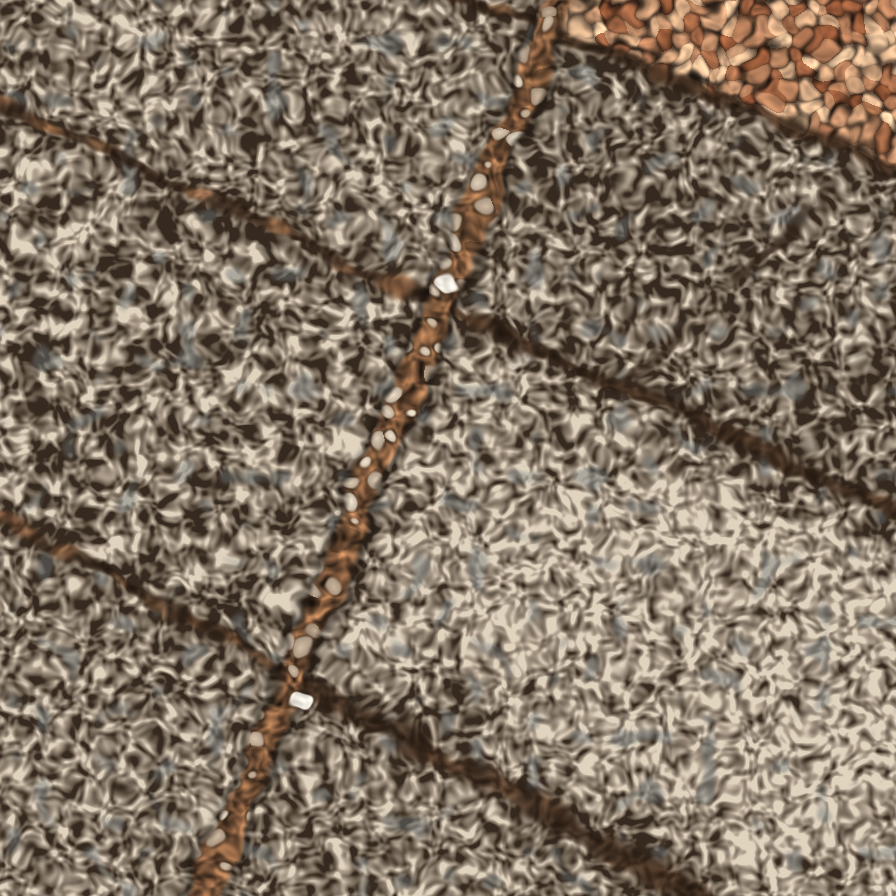
This texture is drawn by a three.js fragment shader. Its source:

```glsl
// Weathered stone paving seen at a slant: rows of speckled slabs meet at a sandy joint.
// A projective map gives each point its row and offset from that joint; gradient
// noise supplies speckle, chips and wear, and cellular noise supplies the pebbles.
#define SPINE_X 0.228      // foot of the sandy joint
#define SPINE_LEAN 0.40    // its shift in x per unit of height
#define FIRST_ROW 0.245    // height of joint 0 on the spine
#define ROW_RATE 2.0416    // rows per unit of height at joint 0
#define ROW_SHRINK 0.368   // perspective shrink of the rows
#define GRAIN_SCALE 62.0
#define GRAIN_CONTRAST 1.55
#define SAND_WIDTH 0.017
#define GAP_WIDTH 0.0055
#define SLAB_TONE 0.43
#define PALE_LIFT 0.30

varying vec2 vUv;

const vec3 SOIL = vec3(0.20, 0.14, 0.095);
const vec3 SAND = vec3(0.53, 0.37, 0.25);
const vec3 CREAM = vec3(0.88, 0.83, 0.75);

vec2 hash2(vec2 c) {
  vec3 q = fract(c.xyx * vec3(0.1031, 0.1030, 0.0973));
  q += dot(q, q.yzx + 33.33);
  return fract((q.xx + q.yz) * q.zy);
}

float corner(vec2 cell, vec2 offset) {
  float a = 6.2832 * hash2(cell).x;
  return dot(vec2(cos(a), sin(a)), offset);
}

// Gradient noise, about -0.7 to 0.7
float noise(vec2 p) {
  vec2 i = floor(p), f = p - i, e = vec2(1.0, 0.0);
  vec2 u = f * f * f * (f * (f * 6.0 - 15.0) + 10.0);
  return mix(mix(corner(i, f), corner(i + e, f - e), u.x),
             mix(corner(i + e.yx, f - e.yx), corner(i + 1.0, f - 1.0), u.x), u.y);
}

// Nearest scattered stone: distance, then two random values
vec3 stones(vec2 p) {
  vec2 i = floor(p);
  vec3 best = vec3(9.0, 0.0, 0.0);
  for (int y = -1; y <= 1; y++)
    for (int x = -1; x <= 1; x++) {
      vec2 cell = i + vec2(float(x), float(y));
      float d = length(cell + 0.15 + 0.7 * hash2(cell) - p);
      if (d < best.x) best = vec3(d, hash2(cell + 41.0));
    }
  return best;
}

// Offset from the spine and perspective row number
vec2 pavingCoords(vec2 p) {
  float d = p.x - SPINE_X - SPINE_LEAN * p.y;
  float q = (p.y + 0.485 * d) / (1.0 + 0.155 * d) - FIRST_ROW;
  return vec2(d, ROW_RATE * q / (1.0 - ROW_SHRINK * q));
}

vec3 stoneRamp(float t) {
  t = clamp(t, 0.0, 1.0) * 4.0;
  vec3 c = mix(vec3(0.21, 0.16, 0.12), vec3(0.39, 0.34, 0.28), min(t, 1.0));
  c = mix(c, vec3(0.53, 0.48, 0.42), clamp(t - 1.0, 0.0, 1.0));
  c = mix(c, vec3(0.68, 0.62, 0.55), clamp(t - 2.0, 0.0, 1.0));
  return mix(c, CREAM, clamp(t - 3.0, 0.0, 1.0));
}

void main() {
  vec2 p = vUv;
  vec2 warp = 0.012 * vec2(noise(p * 14.0), noise(p * 14.0 + 37.0));
  warp += 0.007 * vec2(noise(p * 43.0 + 11.0), noise(p * 43.0 + 71.0));
  vec2 c = pavingCoords(p + warp);
  float row = floor(c.y), joint = floor(c.y + 0.5), right = step(0.0, c.x);
  float depth = ROW_RATE + ROW_SHRINK * c.y;
  float rowGap = abs(c.y - joint) * 0.9 * ROW_RATE / (depth * depth);
  float spineGap = abs(c.x) * 0.93;
  float edge = min(rowGap, spineGap);
  float inRowZero = 1.0 - step(0.5, abs(row));
  float patches = noise(p * 11.0 + 5.0);

  // Speckled slabs, one pale and one chipped
  vec2 g = p * GRAIN_SCALE + 1.2 * warp * GRAIN_SCALE;
  float grain = 0.65 * noise(g) + 0.55 * noise(g * 1.9 + 19.0);
  float tone = SLAB_TONE + 0.1 * (hash2(vec2(row + 7.0, right * 5.0 + 3.0)).x - 0.5);
  tone += 0.16 * noise(p * 5.0) + 0.12 * patches + GRAIN_CONTRAST * grain;
  tone += PALE_LIFT * right * inRowZero * smoothstep(0.01, 0.09, edge + 0.06 * patches);
  vec2 chip = vec2(p.x + 0.5 * p.y, p.y * 1.3 + 0.5 * p.x) * 27.0;
  float relief = noise(chip) - noise(chip + vec2(-0.2, 0.3));
  tone += relief * mix(0.25, 0.9, (1.0 - right) * inRowZero);
  tone -= 0.22 * (1.0 - smoothstep(0.0, 0.035, edge));
  vec3 color = stoneRamp(tone);
  float blue = smoothstep(0.2, 0.45, noise(p * 31.0 + 83.0));
  color = mix(color, vec3(0.43, 0.46, 0.47), 0.45 * blue);

  // Coarse red slab in the far row
  vec3 grit = stones(p * 56.0 + warp * 90.0);
  vec3 red = mix(vec3(0.60, 0.35, 0.22), vec3(0.96, 0.81, 0.65), grit.y);
  red *= 1.0 + 0.5 * grain - 0.6 * smoothstep(0.32, 0.72, grit.x);
  color = mix(color, red, right * step(2.0, c.y));

  // Faint broken crack across the upper right slab
  float crack = abs(c.x - 0.244 - 0.685 * (p.y - 0.577)) * 0.8;
  float crackMask = right * step(1.0, c.y) * step(c.y, 2.0);
  crackMask *= (1.0 - smoothstep(0.002, 0.012, crack)) * smoothstep(-0.3, 0.3, patches);
  color = mix(color, SOIL, 0.75 * crackMask);

  // Dark row gaps, deepest under the pale slab, sandy on the left
  float width = GAP_WIDTH * (1.0 + 0.9 * right * (1.0 - step(0.5, abs(joint))));
  width *= 1.0 + 0.9 * noise(p * 19.0 + 61.0);
  float gap = 1.0 - smoothstep(width * 0.4, width * 1.7, rowGap);
  float sandy = (1.0 - 0.75 * right) * smoothstep(-0.1, 0.35, noise(p * 24.0 + 3.0));
  color = mix(color, mix(SOIL, SAND, sandy) * (1.0 + 0.8 * grain), 0.88 * gap);

  // Sand and pebbles along the spine, with a shaded rim
  float bed = SAND_WIDTH + 0.012 * noise(p * 16.0 + 29.0);
  color *= 1.0 - 0.35 * (1.0 - smoothstep(bed, bed + 0.012, spineGap));
  vec3 pebble = stones(p * 42.0 + warp * 40.0);
  float size = 0.18 + 0.28 * pebble.z;
  vec3 fill = SAND * (0.95 + 1.3 * grain) * (0.75 + 0.25 * smoothstep(0.0, 0.2, pebble.x - size));
  vec3 pebbleColor = mix(vec3(0.55, 0.43, 0.33), CREAM, pebble.y) * (1.1 - 0.6 * pebble.x);
  float isStone = step(0.45, pebble.y) * (1.0 - smoothstep(size - 0.1, size + 0.05, pebble.x));
  fill = mix(fill, pebbleColor, isStone);
  color = mix(color, fill, 1.0 - smoothstep(bed - 0.006, bed + 0.004, spineGap));

  // One white chip near each crossing
  float crossing = FIRST_ROW + joint / (ROW_RATE + ROW_SHRINK * joint);
  vec2 center = vec2(SPINE_X + SPINE_LEAN * crossing + 0.006, crossing + 0.05 * joint - 0.028);
  float chipDist = length((p + 1.5 * warp - center) * vec2(0.85, 1.15));
  color = mix(color, SOIL, 0.5 * (1.0 - smoothstep(0.012, 0.021, chipDist)));
  color = mix(color, vec3(0.92, 0.90, 0.86) + 0.3 * grain, 1.0 - smoothstep(0.010, 0.014, chipDist));

  gl_FragColor = vec4(clamp(color, 0.0, 1.0), 1.0);
}
```
